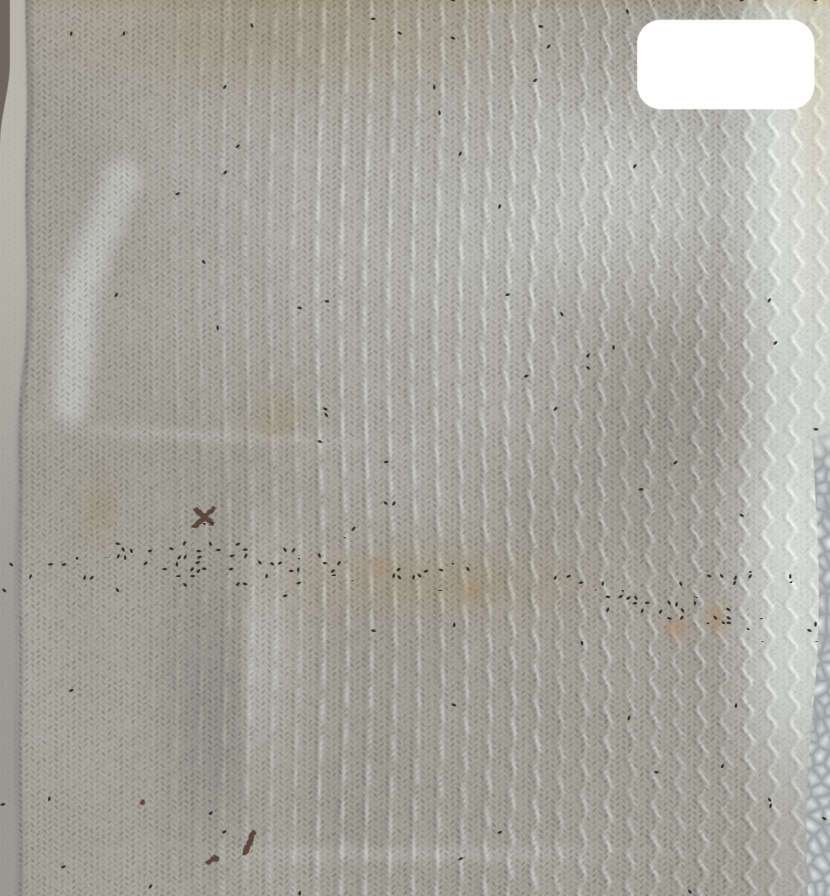
Reproduce this texture procedurally as a Shadertoy shader.

```glsl
// Worn off-white knitted cloth with scalloped ribs, soft folds, stains, dark specks and a blank label.

float hash(vec2 p) {
    p = fract(p * vec2(0.1731, 0.3179));
    p += dot(p, p.yx + 31.7);
    return fract((p.x + p.y) * p.x * 7.13);
}

// Soft elliptical spot
float blob(vec2 p, float x, float y, float w, float h) {
    vec2 q = (p - vec2(x, y)) / vec2(w, h);
    return exp(-dot(q, q));
}

float segment(vec2 p, vec2 a, vec2 b) {
    vec2 pa = p - a, ba = b - a;
    return length(pa - ba * clamp(dot(pa, ba) / dot(ba, ba), 0.0, 1.0));
}

float roundedBox(vec2 p, vec2 halfSize, float radius) {
    vec2 q = abs(p) - halfSize + radius;
    return length(max(q, 0.0)) + min(max(q.x, q.y), 0.0) - radius;
}

float layeredSines(vec2 p) {
    float sum = 0.0, gain = 0.5;
    for (int i = 0; i < 5; i++) {
        sum += gain * sin(p.x + 1.3 * sin(p.y)) * sin(p.y + sin(p.x * 0.7));
        p = mat2(1.6, 1.2, -1.2, 1.6) * p + 1.7;
        gain *= 0.55;
    }
    return sum;
}

// Gap between the two nearest scattered points
float cellGap(vec2 p) {
    vec2 near = vec2(4.0);
    for (int k = 0; k < 9; k++) {
        vec2 c = floor(p) + vec2(k % 3 - 1, k / 3 - 1);
        float d = length(c + vec2(hash(c), hash(c + 57.0)) - p);
        near = d < near.x ? vec2(d, near.x) : vec2(near.x, min(near.y, d));
    }
    return near.y - near.x;
}

// Broad light and shade of the folds
float folds(vec2 p) {
    float l = 0.635 + 0.035 * layeredSines(p * vec2(9.0, 7.0));
    l += 0.07 * blob(p, 0.5, 0.72, 0.26, 0.24) + 0.08 * blob(p, 0.75, 0.8, 0.16, 0.13);
    l += 0.14 * smoothstep(0.79, 0.88, p.x) * smoothstep(0.05, 0.3, p.y);
    l += 0.05 * smoothstep(0.81, 0.9, p.x);
    l -= 0.05 * (blob(p, 0.72, 0.57, 0.11, 0.14) + blob(p, 0.23, 0.2, 0.05, 0.18));
    vec2 bend = vec2(0.09, 0.68);
    float crease = min(segment(p, vec2(0.135, 0.8), bend), segment(p, bend, vec2(0.078, 0.55)));
    l += 0.1 * smoothstep(0.035, 0.005, crease);
    l += 0.08 * smoothstep(0.265, 0.277, p.x) * blob(p, 0.28, 0.26, 0.055, 0.12);
    return l + 0.05 * (blob(p, 0.22, 0.525 - 0.05 * p.x, 0.15, 0.008) + blob(p, 0.46, 0.047, 0.2, 0.01));
}

// Raised cords, straight on the left and scalloped towards the right
float ribs(vec2 p, float pitch) {
    float scallop = smoothstep(0.35, 0.85, p.x);
    float x = p.x + 0.004 * sin(p.y * 9.0 + p.x * 5.0);
    float id = floor(x / pitch);
    float phase = fract(p.y / mix(0.043, 0.033, scallop) + 0.35 * id + 0.4 * hash(vec2(id, 3.0)));
    float across = (fract(x / pitch) - 0.5) * pitch - 0.0045 * scallop * sin(6.2832 * phase);
    float bump = smoothstep(0.05, 0.4, phase) * smoothstep(1.0, 0.6, phase);
    float light = exp(-pow(across / 0.0026, 2.0));
    float shade = exp(-pow((across + 0.0055) / 0.003, 2.0));
    float strength = smoothstep(0.08, 0.45, p.x) * (0.75 + 0.5 * hash(vec2(id, 8.0)));
    return strength * (light * (0.035 + 0.085 * bump) - shade * (0.02 + 0.03 * bump));
}

// Small dark holes between the stitches
float stitches(vec2 q) {
    q.y += 0.5 * mod(floor(q.x), 2.0);
    vec2 id = floor(q), f = fract(q) - 0.5;
    f.x += f.y * (mod(id.x, 2.0) - 0.5);
    return smoothstep(0.48, 0.12, length(f * vec2(1.2, 0.9))) * (0.35 + 0.9 * hash(id));
}

// Scattered grains, tilted at random
float specks(vec2 p, float size, float density, float px) {
    vec2 id = floor(p / size);
    float a = 3.1416 * hash(id + 11.0);
    vec2 jitter = 0.3 + 0.4 * vec2(hash(id + 5.0), hash(id + 23.0));
    vec2 q = mat2(cos(a), sin(a), -sin(a), cos(a)) * (p - (id + jitter) * size);
    return smoothstep(px, -px * 0.5, length(q * vec2(1.0, 0.55)) - 0.0011) * step(hash(id + 71.0), density);
}

float speckDensity(vec2 p) {
    float d = blob(p, 0.22, 0.367, 0.13, 0.015) + 0.25 * blob(p, 0.28, 0.39, 0.15, 0.03);
    d += blob(p, 0.46, 0.362, 0.07, 0.01) + blob(p, 0.84, 0.356, 0.06, 0.007);
    d += 0.9 * blob(p, 0.76, 0.474 - 0.2 * p.x, 0.13, 0.013);
    return 0.003 + 0.32 * d + 0.2 * blob(p, 0.01, 0.345, 0.02, 0.025);
}

void mainImage(out vec4 fragColor, in vec2 fragCoord) {
    float px = 1.0 / iResolution.y;
    vec2 p = fragCoord * px;

    // Cloth
    float light = folds(p) + ribs(p, 0.0265) + 0.035 * (hash(floor(p * 420.0)) - 0.5);
    light -= 0.085 * stitches(p / 0.0066) * (1.0 - 0.6 * smoothstep(0.8, 0.88, p.x));
    vec3 color = light * mix(vec3(1.015, 0.995, 0.945), vec3(0.995, 1.005, 0.98), smoothstep(0.62, 0.75, light));

    // Yellow and rust stains
    float yellow = blob(p, 0.32, 0.96, 0.25, 0.06) + blob(p, 0.48, 0.35, 0.17, 0.04);
    yellow += blob(p, 0.31, 0.535, 0.03, 0.03) + blob(p, 0.11, 0.43, 0.02, 0.04);
    yellow += blob(p, 0.91, 0.98, 0.025, 0.2) + smoothstep(0.985, 1.0, p.y);
    color *= 1.0 - yellow * vec3(0.02, 0.04, 0.1);
    float rust = blob(p, 0.755, 0.3, 0.012, 0.012) + blob(p, 0.8, 0.31, 0.01, 0.016);
    rust += 0.7 * (blob(p, 0.423, 0.367, 0.012, 0.012) + blob(p, 0.527, 0.342, 0.014, 0.014));
    color = mix(color, vec3(0.69, 0.52, 0.38), 0.5 * rust);

    // Folded left hem and dark corner
    float hem = 0.029 - 0.01 * smoothstep(0.64, 0.5, p.y) + 0.001 * sin(p.y * 30.0);
    float hemTone = 0.6 + 0.15 * smoothstep(0.2, 0.9, p.y);
    color = mix(color, hemTone * vec3(1.0, 0.99, 0.94), 0.8 * smoothstep(px, -px, p.x - hem));
    color *= 1.0 - 0.13 * blob(p, hem + 0.003, p.y, 0.004, 1.0);
    float corner = smoothstep(px, -px, p.x - 0.011 * smoothstep(0.84, 0.93, p.y));
    color = mix(color, vec3(0.43, 0.4, 0.36), corner * step(0.84, p.y));

    // Crumpled surface beyond the right edge
    float edge = 0.91 - 0.004 * sin(p.y * 14.0) - 0.008 * smoothstep(0.3, 0.0, p.y);
    vec3 crumple = vec3(0.61, 0.63, 0.63) + 0.3 * cellGap(p * 65.0);
    color = mix(color, crumple, smoothstep(-px, px, p.x - edge) * smoothstep(0.54, 0.48, p.y));

    // Specks and brown crumbs
    color = mix(color, vec3(0.12, 0.11, 0.09), 0.85 * specks(p, 0.0075, speckDensity(p), px));
    float crumb = segment(p, vec2(0.217, 0.413), vec2(0.238, 0.432));
    crumb = min(crumb, segment(p, vec2(0.219, 0.431), vec2(0.236, 0.416)));
    crumb = min(crumb, segment(p, vec2(0.273, 0.048), vec2(0.283, 0.07)));
    crumb = min(crumb, segment(p, vec2(0.233, 0.038), vec2(0.241, 0.042)));
    crumb = min(crumb, length(p - vec2(0.159, 0.104)));
    crumb += 0.002 * layeredSines(p * 350.0) - 0.003;
    color = mix(color, vec3(0.31, 0.22, 0.17), 0.85 * smoothstep(px, -px, crumb));

    // Blank label
    float label = roundedBox(p - vec2(0.81, 0.928), vec2(0.099, 0.05), 0.027);
    color = mix(color, vec3(1.0), smoothstep(px, -px, label));
    fragColor = vec4(clamp(color, 0.0, 1.0), 1.0);
}
```
